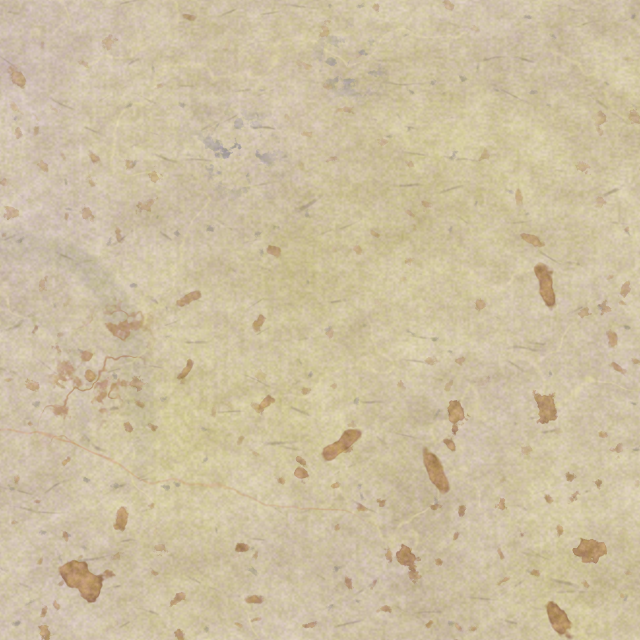
A WebGL 2 fragment shader for this texture:

```glsl
#version 300 es
precision highp float;
// Polished cream limestone: cloudy beige ground with fine grain, scattered
// rusty chips, grey hairline streaks, pale veins and a faint curved fossil band.
// Layers are built from value noise and jittered grids of ragged ellipses.

uniform vec2 u_resolution;
out vec4 fragColor;

float hash(vec2 p) {
    return fract(sin(dot(p, vec2(127.1, 311.7))) * 43758.55);
}

float noise(vec2 p) {
    vec2 i = floor(p), f = fract(p);
    f = f * f * (3.0 - 2.0 * f);
    return mix(mix(hash(i), hash(i + vec2(1, 0)), f.x),
               mix(hash(i + vec2(0, 1)), hash(i + vec2(1, 1)), f.x), f.y);
}

float fbm(vec2 p) {
    float sum = 0.0, amp = 0.53;
    for (int i = 0; i < 4; i++) {
        sum += amp * noise(p);
        p = mat2(1.6, 1.2, -1.2, 1.6) * p + 7.3;
        amp *= 0.5;
    }
    return sum;
}

mat2 rotation(float a) {
    float c = cos(a), s = sin(a);
    return mat2(c, -s, s, c);
}

// Soft round patch with radius r.
float patchMask(vec2 p, vec2 center, float r) {
    vec2 d = (p - center) / r;
    return exp(-dot(d, d));
}

// Ragged ellipses on a jittered grid; returns coverage and depth inside the mark.
vec2 marks(vec2 p, float cells, float density, vec2 halfSize, float tilt, float rough, float seed) {
    vec2 home = floor(p * cells), best = vec2(0);
    float wobble = fbm(p * 1.1 / halfSize.x + seed) - 0.5;
    float bend = noise(p * 0.6 / halfSize.x - seed) - 0.5;
    float blur = max(0.0022, 1.0 / u_resolution.y);
    for (int y = -1; y <= 1; y++)
    for (int x = -1; x <= 1; x++) {
        vec2 cell = home + vec2(x, y), key = cell + seed;
        if (hash(key) > density) continue;
        vec2 jitter = vec2(hash(key + 11.3), hash(key + 23.7));
        vec2 size = halfSize * mix(0.45, 1.25, hash(key + 37.1));
        size.y *= mix(0.6, 1.4, hash(key + 41.9));
        vec2 q = rotation(tilt * (hash(key + 53.3) - 0.5)) * (p - (cell + 0.15 + 0.7 * jitter) / cells);
        q.y += bend * size.x * 0.4;
        vec2 e = abs(q) / size;
        float d = mix(length(e), max(e.x, e.y), 0.6 * hash(key + 67.7)) - 1.0 + rough * wobble;
        float soft = blur / size.y;
        float cover = smoothstep(soft, -soft, d);
        if (cover > best.x) best = vec2(cover, clamp(-d, 0.0, 1.0));
    }
    return best;
}

// Ragged thin line along the mid level of a fractal field.
float vein(vec2 p, float scale, float width, float seed) {
    return smoothstep(width * scale, 0.0, abs(fbm(p * scale + seed) - 0.5));
}

// Cloudy ground with yellowish and greyish zones.
vec3 ground(vec2 p) {
    float warm = fbm(p * 3.0 + 4.0) - 0.5 + 0.25 * (0.5 - p.y);
    float light = fbm(p * vec2(6.0, 9.0) + 31.0) - 0.5;
    float mottle = fbm(p * vec2(32.0, 46.0) + 60.0) - 0.5;
    vec3 color = vec3(0.811, 0.758, 0.64);
    color += warm * vec3(-0.01, 0.012, -0.15);
    color += light * vec3(0.08, 0.095, 0.08);
    color += mottle * vec3(0.085, 0.1, 0.12);
    return color + 0.035 * patchMask(p, vec2(0.45, 0.82), 0.09);
}

// Paint a rusty chip with a darker rim and crumbly inside.
vec3 paintChip(vec3 color, vec2 chip, vec2 p, float strength) {
    float inner = smoothstep(0.0, 0.4, chip.y) * 0.35 + 1.6 * (fbm(p * 90.0) - 0.35);
    vec3 rust = mix(vec3(0.59, 0.44, 0.31), vec3(0.77, 0.62, 0.43), clamp(inner, 0.0, 1.0));
    return mix(color, rust, chip.x * strength);
}

void main() {
    vec2 p = gl_FragCoord.xy / u_resolution;
    vec3 color = ground(p);

    // Curved fossil band with rusty filigree between its arcs
    vec2 bent = p + 0.05 * (vec2(fbm(p * 8.0), fbm(p * 8.0 + 19.0)) - 0.5);
    float radius = length((bent - vec2(0.02, 0.36)) * vec2(1.0, 0.82));
    float band = smoothstep(0.18, 0.2, radius) * smoothstep(0.24, 0.22, radius)
               + 0.6 * smoothstep(0.105, 0.115, radius) * smoothstep(0.135, 0.12, radius);
    band *= smoothstep(0.24, 0.32, p.y) * (0.4 + 1.2 * fbm(p * 18.0));
    color = mix(color, vec3(0.73, 0.69, 0.6), 0.5 * band);
    float rusty = smoothstep(0.2, 0.7, patchMask(rotation(1.0) * (p - vec2(0.15, 0.42)) * vec2(0.6, 1.3), vec2(0), 0.08));
    float filigree = vein(p, 24.0, 0.0022, 5.0) + smoothstep(0.58, 0.75, fbm(p * 45.0 + 9.0));
    color = mix(color, vec3(0.68, 0.5, 0.35), 0.6 * min(filigree, 1.0) * rusty);

    // Pale veins and one pinkish seam
    float pale = vein(p, 6.0, 0.003, 13.0) * smoothstep(0.42, 0.62, fbm(p * 9.0 + 3.0));
    color = mix(color, vec3(0.88, 0.83, 0.67), 0.5 * pale);
    float seamY = 0.32 - 0.24 * p.x + 0.07 * (fbm(p * 9.0 + 8.0) - 0.5);
    float seam = smoothstep(0.0035, 0.0, abs(p.y - seamY)) * smoothstep(0.68, 0.5, p.x);
    color = mix(color, vec3(0.8, 0.62, 0.47), 0.8 * seam * fbm(p * 12.0));

    // Grey hairlines and bluish speck clusters
    float broken = smoothstep(0.4, 0.62, fbm(p * 50.0));
    float hair = marks(p, 18.0, 0.5, vec2(0.018, 0.0015), 1.2, 1.0, 71.0).x;
    color = mix(color, vec3(0.6, 0.54, 0.45), 0.55 * hair * broken);
    float cluster = patchMask(p, vec2(0.37, 0.76), 0.055) + patchMask(p, vec2(0.55, 0.9), 0.045);
    float speck = smoothstep(0.53, 0.66, fbm(p * 62.0 + 17.0));
    color = mix(color, vec3(0.56, 0.54, 0.57), 0.75 * speck * min(cluster, 1.0));
    float greyDots = marks(p, 26.0, 0.12, vec2(0.005, 0.0028), 3.0, 2.2, 83.0).x;
    color = mix(color, vec3(0.57, 0.54, 0.5), 0.5 * greyDots);

    // Rusty chips in three sizes, gathered in drifts and denser toward the bottom
    float low = smoothstep(0.9, 0.1, p.y);
    float drift = smoothstep(0.36, 0.56, fbm(p * 6.0 + 40.0) + 0.1 * low);
    vec2 crumbs = marks(p, 26.0, 0.32, vec2(0.008, 0.005), 6.28, 2.4, 29.0);
    vec2 flakes = marks(p, 9.0, 0.32, vec2(0.017, 0.0095), 6.28, 2.0, 47.0);
    vec2 slabs = marks(p, 5.0, 0.34, vec2(0.04, 0.018), 5.0, 1.8, 97.0);
    color = paintChip(color, crumbs, p, drift * (0.4 + 0.3 * low));
    color = paintChip(color, flakes, p, 0.55 + 0.3 * low);
    color = paintChip(color, slabs, p, 0.9 * smoothstep(0.8, 0.55, p.y));

    // Fine grain, strongest in blue
    float grain = noise(p * 310.0) + noise(p * 190.0 + 33.0) - 1.0;
    float tint = noise(p * 240.0 + 90.0) + 0.6 * noise(p * 130.0 + 51.0) - 0.8;
    color += grain * 0.05 + tint * vec3(0.018, -0.006, 0.09);
    fragColor = vec4(color, 1.0);
}
```
